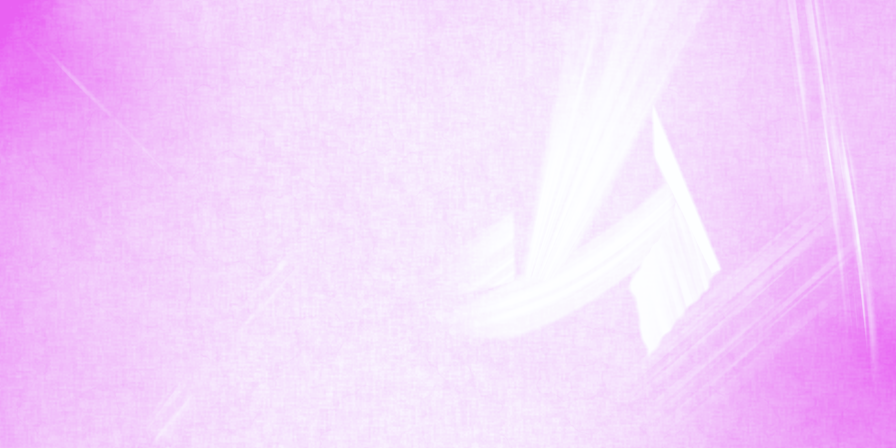
Reproduce this background procedurally as a WebGL 1 fragment shader.

```glsl
precision highp float;

uniform vec2 u_resolution;

float hash(vec2 p) {
  return fract(sin(dot(p, vec2(127.1, 311.7))) * 43758.5453);
}

float noise(vec2 p) {
  vec2 i = floor(p), f = fract(p);
  f = f * f * (3.0 - 2.0 * f);
  return mix(mix(hash(i), hash(i + vec2(1, 0)), f.x),
             mix(hash(i + vec2(0, 1)), hash(i + vec2(1, 1)), f.x), f.y);
}

float fbm(vec2 p) {
  float sum = 0.0, gain = 0.5;
  for (int i = 0; i < 5; i++) {
    sum += gain * noise(p);
    p = mat2(1.6, 1.2, -1.2, 1.6) * p + 7.3;
    gain *= 0.5;
  }
  return sum;
}

// Hair marks: fine across the stroke, long along it
float bristle(float across, float along) {
  return 0.6 * noise(vec2(across * 75.0, along * 3.0))
       + 0.4 * noise(vec2(across * 170.0 + 9.0, along * 6.0));
}

float cross2(vec2 a, vec2 b) {
  return a.x * b.y - a.y * b.x;
}

float side(vec2 p, vec2 a, vec2 b, float soft) {
  return smoothstep(-soft, soft, cross2(normalize(b - a), p - a));
}

// Convex shape with counterclockwise corners
float quad(vec2 p, vec2 a, vec2 b, vec2 c, vec2 d, float soft) {
  return side(p, a, b, soft) * side(p, b, c, soft)
       * side(p, c, d, soft) * side(p, d, a, soft);
}

// Faint dry stroke from a to b
float dab(vec2 p, vec2 a, vec2 b, float width) {
  vec2 dir = normalize(b - a);
  float along = dot(p - a, dir), across = cross2(dir, p - a);
  float u = along / length(b - a);
  float mask = smoothstep(0.0, 0.3, u) * (1.0 - smoothstep(0.7, 1.0, u))
             * (1.0 - smoothstep(0.3 * width, width, abs(across)));
  return mask * smoothstep(0.3, 0.75, bristle(across, along));
}

float glow(vec2 p, vec2 center, float falloff) {
  vec2 d = p - center;
  return exp(-falloff * dot(d, d));
}

// Pigment density of the stained paper
float paper(vec2 p) {
  float ink = 0.125 + 0.23 * exp(-3.8 * p.x)
            + 0.26 * glow(p, vec2(0.0, 1.0), 9.0)
            + 0.26 * glow(p, vec2(1.95, 0.06), 7.0)
            + 0.13 * smoothstep(1.35, 2.0, p.x)
            - 0.05 * glow(p, vec2(0.85, 0.25), 4.0);
  ink *= 0.72 + 0.56 * fbm(p * 5.0);
  float fold = abs(fbm(p * 13.0 + 4.0) - 0.48);
  ink += 0.025 * (1.0 - smoothstep(0.0, 0.05, fold));
  float weave = noise(p * vec2(200.0, 50.0)) + noise(p * vec2(50.0, 200.0));
  return ink + 0.045 * (weave - 1.0) + 0.035 * (noise(p * 240.0) - 0.5);
}

// White paint coverage of the large central strokes
float paint(vec2 p) {
  vec2 rough = p + 0.012 * (vec2(noise(p * 45.0), noise(p * 45.0 + 5.0)) - 0.5);

  // Tall fan opening upward
  vec2 r = p - vec2(1.13, 0.196);
  float hair = bristle(atan(r.x, r.y) * 0.6, length(r));
  float fan = quad(p, vec2(1.165, 0.375), vec2(1.24, 0.36),
                   vec2(1.6, 1.02), vec2(1.285, 1.02), 0.012);
  fan *= mix(0.62 + 0.5 * hair, 0.75 * hair, smoothstep(0.62, 1.0, p.y));

  // Wedge at the left
  hair = bristle(p.y * 0.81 - p.x * 0.59, p.x);
  float wedge = quad(p, vec2(0.93, 0.32), vec2(1.15, 0.37),
                     vec2(1.146, 0.531), vec2(0.93, 0.375), 0.006);
  wedge *= smoothstep(0.92, 1.12, p.x) * (0.4 + 0.75 * hair);

  // Curved sweep under the fan
  float x = p.x - 0.95;
  float off = p.y - 0.28 - 0.85 * x * x;
  float width = 0.02 + 0.05 * smoothstep(0.0, 0.22, x);
  float sweep = 1.0 - smoothstep(width - 0.014, width + 0.006, abs(off));
  sweep *= smoothstep(-0.03, 0.2, x) * (1.0 - smoothstep(0.54, 0.58, x));
  sweep *= 0.6 + 0.55 * bristle(off, p.x);

  // Bright blade and the ragged patch below it
  float blade = quad(p, vec2(1.455, 0.775), vec2(1.46, 0.65),
                     vec2(1.588, 0.385), vec2(1.61, 0.398), 0.005);
  float patch = quad(rough, vec2(1.515, 0.55), vec2(1.405, 0.37),
                     vec2(1.445, 0.205), vec2(1.607, 0.392), 0.006);
  hair = bristle(p.x + 0.3 * p.y, p.y);
  patch *= mix(0.97, 0.35 + 0.9 * hair, smoothstep(1.44, 1.53, p.x));

  return clamp(max(max(max(fan, wedge), max(sweep, patch)), blade), 0.0, 1.0);
}

void main() {
  vec2 p = gl_FragCoord.xy / u_resolution * vec2(2.0, 1.0);
  float ink = paper(p);

  // Thin scratches and dry dabs
  float dry = 0.6 * dab(p, vec2(0.03, 0.95), vec2(0.42, 0.55), 0.018);
  dry += 0.6 * dab(p, vec2(0.51, 0.25), vec2(0.68, 0.45), 0.03);
  dry += 0.6 * dab(p, vec2(0.32, 0.0), vec2(0.43, 0.15), 0.04);
  dry += 0.6 * dab(p, vec2(1.77, 1.15), vec2(1.86, 0.5), 0.07);
  vec2 bent = p + vec2(0.12 * (p.y - 0.5) * (p.y - 0.5), 0.0);
  dry += 0.8 * dab(bent, vec2(1.85, 0.8), vec2(1.95, 0.1), 0.045);
  dry += 0.35 * dab(p, vec2(1.35, 0.03), vec2(1.95, 0.55), 0.16);
  ink *= 1.0 - clamp(dry, 0.0, 0.85);

  // Pale haze around the paint, then the paint itself
  ink *= 1.0 - 0.3 * glow(p, vec2(1.32, 0.6), 9.0);
  ink *= 1.0 - 0.97 * paint(p);
  ink = clamp(ink, 0.0, 0.62);

  gl_FragColor = vec4(1.0 - 0.11 * sqrt(ink), 1.0 - ink, 1.0 - 0.08 * ink, 1.0);
}
```
